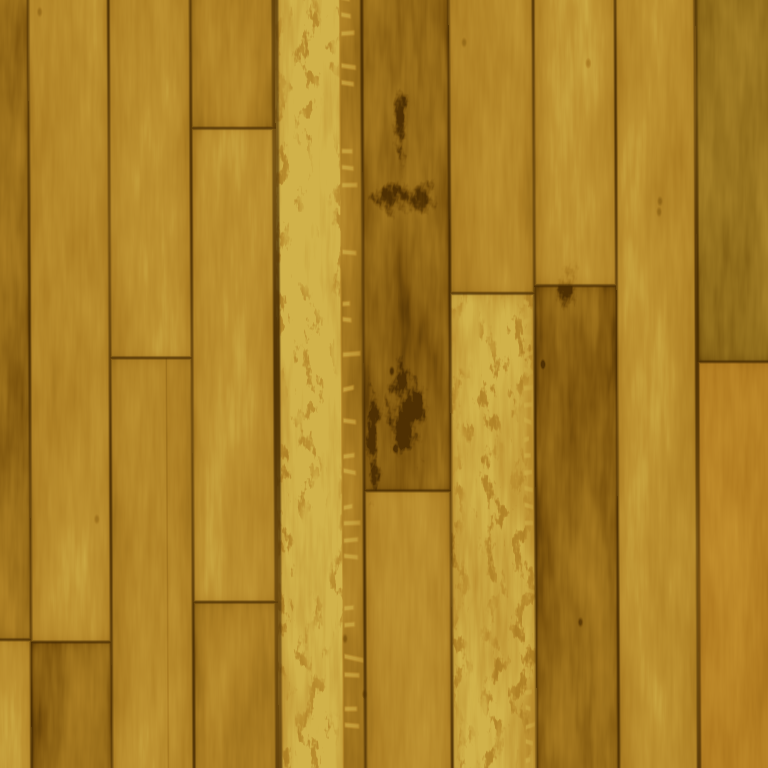
A Shadertoy shader for this texture:

```glsl
const float PLANK_WIDTH = 0.1086;
const float FIRST_SEAM = 0.039;
// Wood colours from dark to light
const vec3 WOOD[6] = vec3[6](
    vec3(0.31, 0.19, 0.01), vec3(0.49, 0.33, 0.05), vec3(0.60, 0.43, 0.10),
    vec3(0.68, 0.50, 0.14), vec3(0.74, 0.57, 0.19), vec3(0.82, 0.70, 0.29));
// Heights of the upper and lower butt joint in each column
const vec2 JOINTS[10] = vec2[10](
    vec2(2.0, 0.167), vec2(2.0, 0.164), vec2(2.0, 0.534), vec2(0.833, 0.216), vec2(2.0, -1.0),
    vec2(2.0, 0.361), vec2(2.0, 0.618), vec2(2.0, 0.628), vec2(2.0, -1.0), vec2(2.0, 0.529));
// Tones of the top, middle and bottom plank in each column
const vec3 TONES[10] = vec3[10](
    vec3(0.46, 0.46, 0.78), vec3(0.74, 0.74, 0.44), vec3(0.75, 0.75, 0.70),
    vec3(0.56, 0.80, 0.57), vec3(1.00, 1.00, 1.00), vec3(0.37, 0.37, 0.71),
    vec3(0.72, 0.72, 0.97), vec3(0.77, 0.77, 0.36), vec3(0.78, 0.78, 0.78),
    vec3(0.44, 0.44, 0.68));
// Knots and stains: centre, radii
const vec4 KNOTS[5] = vec4[5](
    vec4(0.527, 0.742, 0.052, 0.022), vec4(0.531, 0.463, 0.026, 0.062),
    vec4(0.486, 0.430, 0.010, 0.085), vec4(0.740, 0.628, 0.014, 0.032),
    vec4(0.522, 0.840, 0.012, 0.045));

float hash(vec2 p) {
    p = fract(p * vec2(0.1031, 0.1137));
    p += dot(p, p.yx + 33.33);
    return fract((p.x + p.y) * p.x * 17.31);
}

// Distance to the nearest jittered point, and a random value of its cell
vec2 cellular(vec2 p) {
    vec2 cell = floor(p), best = vec2(8.0, 0.0);
    for (int j = -1; j <= 1; j++)
    for (int i = -1; i <= 1; i++) {
        vec2 id = cell + vec2(i, j) + 50.0;
        float d = length(p - id + 50.0 - vec2(hash(id), hash(id + 71.7)));
        if (d < best.x) best = vec2(d, hash(id + 23.1));
    }
    return best;
}

float layeredSines(vec2 p) {
    float sum = 0.0, weight = 0.5;
    for (int i = 0; i < 5; i++) {
        sum += weight * sin(p.x + 1.6 * sin(p.y));
        p = mat2(1.36, 1.08, -1.08, 1.36) * p + 2.7;
        weight *= 0.65;
    }
    return sum;
}

float line(float d, float halfWidth, float blur) {
    return 1.0 - smoothstep(halfWidth - blur, halfWidth + blur, abs(d));
}

vec3 woodColor(float tone) {
    float t = clamp(tone, 0.0, 1.0) * 5.0;
    int i = min(int(t), 4);
    return mix(WOOD[i], WOOD[i + 1], t - float(i));
}

float knotStain(vec2 uv, vec4 knot) {
    float d = length((uv - knot.xy) / knot.zw);
    return 1.0 - smoothstep(0.15, 1.0, d + 0.45 * layeredSines(uv * vec2(120.0, 70.0)));
}

// Pale cross strokes in rows; across runs from 0 to 1 over the strip
float sawMarks(float across, float y, float density, float seed) {
    float row = floor(y / 0.022);
    float slope = (hash(vec2(row, seed + 5.0)) - 0.5) * 0.012;
    float reach = 0.5 + 0.6 * hash(vec2(row, seed + 11.0));
    float offset = (fract(y / 0.022) - 0.5) * 0.022 - slope * (across - 0.5);
    float span = smoothstep(0.0, 0.12, across) * (1.0 - smoothstep(reach - 0.15, reach, across));
    return step(hash(vec2(row + 9.0, seed)), density) * span * line(offset, 0.003, 0.002);
}

void mainImage(out vec4 fragColor, in vec2 fragCoord) {
    vec2 uv = fragCoord / iResolution.xy;
    // Column layout with a slight lean and uneven widths
    float bow = 0.006 * sin(7.2 * (uv.x - 0.036)) - 0.005 * (0.5 - uv.y);
    float s = (uv.x + bow - FIRST_SEAM) / PLANK_WIDTH + 1.0;
    int column = clamp(int(floor(s)), 0, 9);
    float across = fract(s), seam = floor(s + 0.5);
    vec2 joints = JOINTS[column];
    int part = uv.y > joints.x ? 0 : (uv.y > joints.y ? 1 : 2);
    float tone = TONES[column][part];
    float strip = column == 4 ? smoothstep(0.73, 0.76, across) : 0.0;
    float pale = smoothstep(0.85, 0.95, tone) * (1.0 - strip);
    tone = mix(tone, 0.56, strip);
    // Mottling, grain and flecks
    vec2 offset = vec2(float(column) * 7.3, float(part) * 4.1);
    float cloud = layeredSines(uv * vec2(22.0, 6.0) + offset.yx);
    float mottle = layeredSines(uv * vec2(60.0, 14.0) + offset);
    float grain = layeredSines(uv * vec2(300.0, 22.0) + offset);
    float fibre = cellular(uv * vec2(170.0, 14.0) + offset).x;
    float contrast = mix(1.5, 0.9, smoothstep(0.4, 0.75, tone));
    tone += contrast * (0.10 * cloud + 0.075 * mottle) + grain * 0.025 + (0.45 - fibre) * 0.07;
    float fleck = smoothstep(0.1, 0.8, layeredSines(uv * vec2(150.0, 65.0) + offset));
    tone -= 0.32 * pale * fleck * smoothstep(-0.6, 0.6, mottle);
    // Knots and pinholes
    for (int i = 0; i < 5; i++) tone -= 0.42 * knotStain(uv, KNOTS[i]);
    vec2 pin = cellular(uv * vec2(20.0, 11.0));
    tone -= 0.28 * step(0.93, pin.y) * (1.0 - smoothstep(0.02, 0.09, pin.x));
    // Saw marks on the brown strip and along one pale plank
    float marks = strip * sawMarks((across - 0.75) / 0.23, uv.y, 0.45, 3.0);
    if (column == 6 && part == 2) marks += sawMarks((across - 0.86) / 0.13, uv.y, 0.85, 8.0);
    tone = mix(tone, 1.0, 0.8 * clamp(marks, 0.0, 1.0));
    // Seams, butt joints and a hairline crack
    float edge = abs(s - seam) * PLANK_WIDTH;
    float jointGap = min(abs(uv.y - joints.x), abs(uv.y - joints.y));
    float wide = seam == 4.0 ? 0.0025 : (seam == 9.0 ? 0.001 : 0.0);
    float wear = 0.72 + 0.18 * sin(uv.y * 9.0 + seam * 2.4);
    float gap = max(wear * line(edge, 0.0018 + wide, 0.0018), 0.75 * line(jointGap, 0.0018, 0.0018));
    tone -= 0.20 * exp(-edge / 0.009) + 0.12 * exp(-jointGap / 0.008);
    if (column == 2 && part == 2) tone -= 0.18 * line((across - 0.69) * PLANK_WIDTH, 0.001, 0.001);
    vec3 color = woodColor(tone);
    if (column == 9) color *= part == 1 ? vec3(0.95, 1.0, 1.08) : vec3(1.02, 0.97, 0.9);
    fragColor = vec4(mix(color, WOOD[0] * 0.9, gap), 1.0);
}
```
